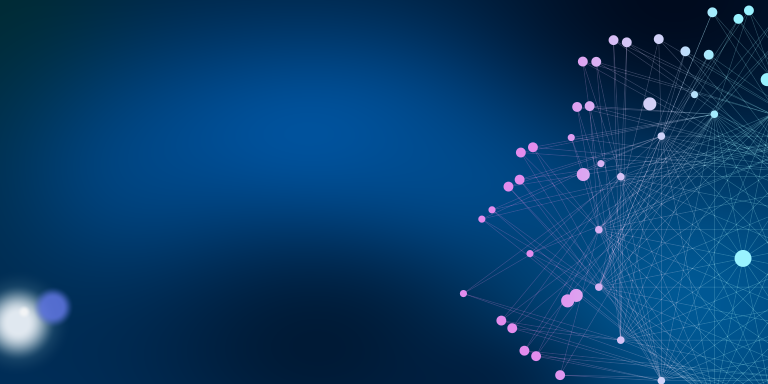
Write a Shadertoy shader that draws this background.

```glsl
const vec2 CORE = vec2(1.935, 0.327);
const float RING = 0.383;
const float OUTER_RADII[15] = float[15](0.565, 0.607, 0.639, 0.734, 0.555, 0.677, 0.628,
    0.630, 0.547, 0.574, 0.650, 0.650, 0.612, 0.549, 0.635);
const float INNER_ANGLES[7] = float[7](-13.6, -12.5, 27.7, 33.7, 58.9, 73.5, 97.7);

// Angle in degrees, measured clockwise from the left of the core
vec2 aroundCore(float angle, float radius) {
    float a = radians(angle);
    return CORE + radius * vec2(-cos(a), sin(a));
}

vec2 hub(int i) {
    return aroundCore(11.25 + 22.5 * float(i), RING);
}

void glow(inout vec3 col, vec2 p, vec2 center, vec2 size, vec3 tint, float strength) {
    vec2 q = (p - center) / size;
    col = mix(col, tint, strength * exp(-dot(q, q)));
}

float dotMask(vec2 p, vec2 center, float radius, float px) {
    return clamp(0.5 + (radius - length(p - center)) / px, 0.0, 1.0);
}

float lineMask(vec2 p, vec2 a, vec2 b, float px) {
    vec2 pa = p - a, ba = b - a;
    float d = length(pa - ba * clamp(dot(pa, ba) / dot(ba, ba), 0.0, 1.0));
    return clamp(0.5 + (0.0007 - d) / px, 0.0, 1.0);
}

vec3 background(vec2 p) {
    vec3 col = mix(vec3(0.0, 0.18, 0.35), vec3(0.0, 0.13, 0.25), p.y);
    glow(col, p, vec2(0.0, 1.0), vec2(0.35, 0.5), vec3(0.0, 0.16, 0.19), 1.0);
    glow(col, p, vec2(0.35, 0.5), vec2(0.3, 0.25), vec3(0.0, 0.27, 0.5), 0.6);
    glow(col, p, vec2(0.85, 0.64), vec2(0.65, 0.3), vec3(0.0, 0.33, 0.63), 1.0);
    glow(col, p, vec2(1.2, 0.55), vec2(0.35, 0.25), vec3(0.0, 0.32, 0.6), 0.7);
    glow(col, p, vec2(0.85, 0.1), vec2(0.45, 0.27), vec3(0.0, 0.09, 0.19), 0.9);
    glow(col, p, vec2(1.8, 0.22), vec2(0.45, 0.4), vec3(0.0, 0.36, 0.6), 0.95);
    glow(col, p, vec2(1.25, 0.0), vec2(0.3, 0.15), vec3(0.0, 0.1, 0.22), 0.7);
    glow(col, p, vec2(1.75, 1.0), vec2(0.5, 0.35), vec3(0.0, 0.03, 0.1), 0.9);
    return col;
}

// Soft lights in the lower left corner
void addLights(inout vec3 col, vec2 p) {
    float white = length(p - vec2(0.047, 0.159));
    col = mix(col, vec3(0.5, 0.68, 0.73), 0.45 * smoothstep(0.14, 0.03, white));
    col = mix(col, vec3(0.88, 0.91, 0.94), smoothstep(0.1, 0.025, white));
    float violet = length(p - vec2(0.138, 0.2));
    col = mix(col, vec3(0.36, 0.45, 0.86), 0.9 * smoothstep(0.055, 0.025, violet));
    float spark = length(p - vec2(0.063, 0.188));
    col = mix(col, vec3(0.97), 0.8 * smoothstep(0.018, 0.004, spark));
}

// Returns line coverage in x and node coverage in y
vec2 network(vec2 p, float px) {
    float lines = 0.0;
    float nodes = dotMask(p, CORE, 0.022, px);

    // Ring of hubs with long chords
    for (int i = 0; i < 16; i++) {
        nodes = max(nodes, dotMask(p, hub(i), 0.0098, px));
        for (int j = i + 3; j < min(16, i + 14); j++)
            lines += 0.32 * lineMask(p, hub(i), hub(j), px);
    }

    // Outer nodes, single or in pairs, each tied to four hubs
    for (int k = -4; k <= 12; k++) {
        float angle = 1.3 + 8.46 * float(k);
        float radius = OUTER_RADII[min(k + 4, 14)];
        bool single = k == -1 || k % 4 == 0;
        float spread = single ? 0.0 : (k >= 9 ? 3.0 : 1.2);
        float size = abs(k) <= 1 || k == 4 ? 0.0092 : 0.0128;
        int nearest = int(floor((angle - 11.25) / 22.5 + 0.5));
        for (int side = -1; side <= (single ? -1 : 1); side += 2) {
            float s = float(side);
            vec2 node = aroundCore(angle + s * spread * sign(float(k)),
                                   radius - (single ? 0.0 : 0.011 * s));
            nodes = max(nodes, dotMask(p, node, size, px));
            for (int m = 0; m < 4; m++)
                lines += 0.3 * lineMask(p, node, hub(nearest + 3 * m - 4), px);
        }
    }

    // Larger nodes just outside the ring
    for (int i = 0; i < 7; i++) {
        vec2 node = aroundCore(INNER_ANGLES[i], i % 2 == 0 ? 0.47 : 0.445);
        nodes = max(nodes, dotMask(p, node, i == 3 || i == 5 ? 0.0092 : 0.017, px));
    }
    return vec2(min(lines, 0.8), nodes);
}

void mainImage(out vec4 fragColor, in vec2 fragCoord) {
    vec2 p = fragCoord / iResolution.xy * vec2(2.0, 1.0);
    float px = 1.0 / iResolution.y;
    vec3 col = background(p);
    addLights(col, p);

    if (p.x > 1.15) {
        vec3 tint = mix(vec3(0.89, 0.55, 0.93), vec3(0.82, 0.82, 0.97), smoothstep(1.38, 1.72, p.x));
        tint = mix(tint, vec3(0.6, 0.95, 1.0), smoothstep(1.7, 1.92, p.x));
        vec2 mask = network(p, px);
        col = mix(col, tint * 0.9, mask.x);
        col = mix(col, tint, mask.y);
    }
    fragColor = vec4(col, 1.0);
}
```
